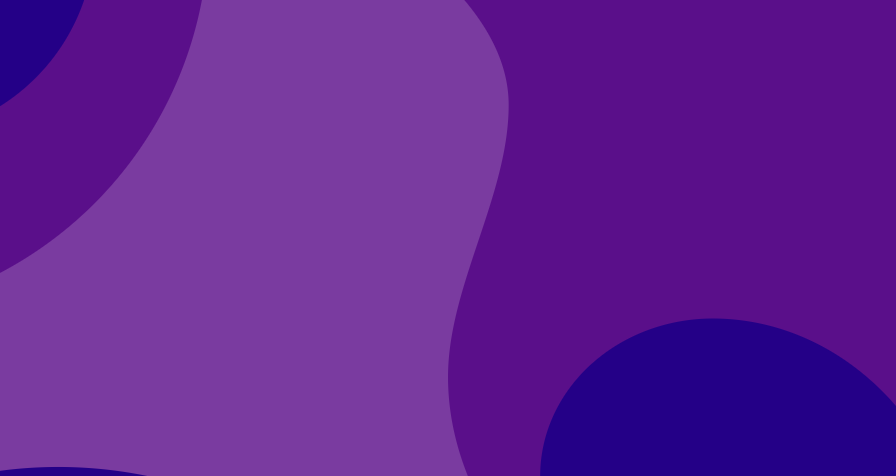
This background is drawn by a Shadertoy shader. Its source:

```glsl
// Flat violet background with a wavy divide, corner arcs and navy blobs.

// Smooth coverage of the region where the field d is negative.
float cover(float d) {
    float pixel = length(vec2(dFdx(d), dFdy(d)));
    return clamp(0.5 - d / max(pixel, 1e-6), 0.0, 1.0);
}

float circle(vec2 p, vec2 center, float radius) {
    return length(p - center) - radius;
}

// Horizontal position of the divide: an S-curve with a bend at each end.
float waveEdge(float y) {
    float top = max(y - 0.7794, 0.0);
    float bottom = max(0.2083 - y, 0.0);
    return mix(0.9412, 1.0686, smoothstep(0.2083, 0.7794, y))
         - 1.914 * top * top + 0.96 * bottom * bottom;
}

// Egg-like hill: two elliptic quarters that share one summit.
float hill(vec2 p, vec2 summit) {
    vec2 radii = p.x < summit.x ? vec2(0.3627, 0.3309) : vec2(0.539, 0.613);
    vec2 center = summit - vec2(0.0, radii.y);
    return length((p - center) / radii) - 1.0;
}

void mainImage(out vec4 fragColor, in vec2 fragCoord) {
    // Canvas height is one unit.
    vec2 p = fragCoord / iResolution.y;

    vec3 lilac = vec3(0.480, 0.231, 0.627);
    vec3 violet = vec3(0.353, 0.059, 0.541);
    vec3 navy = vec3(0.143, 0.0, 0.529);

    // Right side of the wave and the wide arc in the upper left corner
    vec3 color = mix(lilac, violet, cover(waveEdge(p.y) - p.x));
    color = mix(color, violet, cover(circle(p, vec2(-0.381, 1.152), 0.8194)));

    // Navy corner, low mound and large hill
    color = mix(color, navy, cover(circle(p, vec2(-0.2255, 1.137), 0.425)));
    color = mix(color, navy, cover(circle(p, vec2(0.1225, -0.912), 0.931)));
    color = mix(color, navy, cover(hill(p, vec2(1.4975, 0.3309))));

    fragColor = vec4(color, 1.0);
}
```
